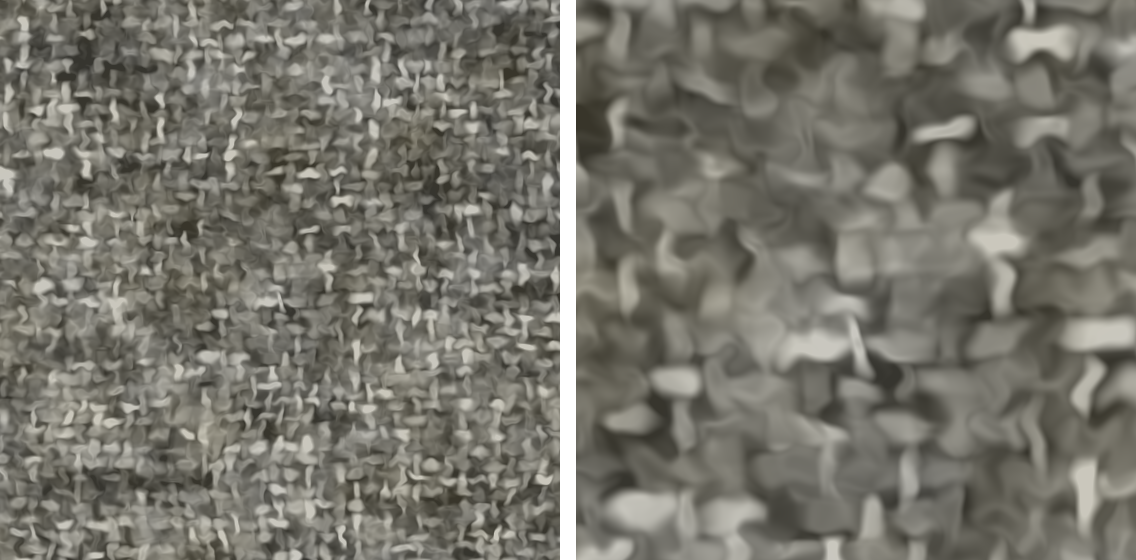
Left, the full canvas; right, a detail of the centre.
Write a WebGL 2 fragment shader that draws this texture.

```glsl
#version 300 es
precision highp float;

uniform vec2 u_resolution;
out vec4 fragColor;

#define THREADS vec2(37.0, 38.0)      // warp columns, weft rows
#define WEFT_SIZE vec2(0.95, 0.46)    // half length, half width in cells
#define WARP_SIZE vec2(0.98, 0.38)
#define JITTER 0.26                   // stitch displacement
#define WOBBLE 0.8                    // slow bending of the threads
#define FRAY 0.42                     // ragged yarn outline
#define STITCH_SPREAD 0.40            // tone change from stitch to stitch
#define THREAD_SPREAD 0.46            // tone change along a thread
#define FIBRE_SPREAD 0.20             // fine streaks in the yarn
#define CONTRAST 1.36
#define DARK vec3(0.215, 0.208, 0.175)
#define LIGHT vec3(0.790, 0.782, 0.742)

float hash(vec2 p) {
    vec3 q = fract(vec3(p.xyx) * 0.1031);
    q += dot(q, q.yzx + 33.33);
    return fract((q.x + q.y) * q.z);
}

float noise(vec2 p) {
    vec2 i = floor(p), f = fract(p);
    f = f * f * (3.0 - 2.0 * f);
    return mix(mix(hash(i), hash(i + vec2(1, 0)), f.x),
               mix(hash(i + vec2(0, 1)), hash(i + vec2(1, 1)), f.x), f.y);
}

vec2 noisePair(vec2 p) {
    return vec2(noise(p + 11.0), noise(p + 47.0)) - 0.5;
}

// Returns tone and coverage of the raised stitch in one weave cell.
vec2 stitch(vec2 p, vec2 id) {
    bool isWeft = mod(id.x + id.y, 2.0) < 0.5;
    vec2 shift = vec2(hash(id + 71.3), hash(id + 127.7)) - 0.5;
    vec2 d = p - id - 0.5 - JITTER * shift;

    // Local axes: x runs along the yarn, y across it.
    vec2 along = isWeft ? d : d.yx;
    vec2 thread = isWeft ? id : id.yx + vec2(0.0, 211.0);
    along.y += along.x * (hash(id + 53.1) - 0.5) * 0.3;

    vec2 size = isWeft ? WEFT_SIZE : WARP_SIZE;
    size *= 0.78 + 0.44 * vec2(hash(id + 19.7), hash(id + 37.9));
    vec2 q = abs(along) / size;
    float radius = pow(pow(q.x, 2.4) + pow(q.y, 2.4), 1.0 / 2.4);
    float cover = 1.0 - smoothstep(0.3, 1.0, radius);

    float threadTone = noise(vec2(thread.x * 0.23, thread.y * 7.0));
    float fibre = noise(along * vec2(1.6, 3.2) + id * 9.0);
    float tone = 0.575 + STITCH_SPREAD * (hash(id + 5.3) - 0.5)
               + THREAD_SPREAD * (threadTone - 0.5)
               + FIBRE_SPREAD * (fibre - 0.5)
               - 0.08 * q.x * q.x;
    return vec2(tone, cover);
}

void main() {
    vec2 uv = gl_FragCoord.xy / u_resolution;

    // Slightly bent weave grid with frayed yarn.
    vec2 p = uv * THREADS + WOBBLE * noisePair(uv * 6.0);
    p += FRAY * noisePair(p * 1.9);
    vec2 cell = floor(p);

    // Shaded gaps below the yarn.
    float tone = 0.13 + 0.40 * noise(p * 1.3 + 83.0);

    // Overlapping stitches of the plain weave.
    for (int y = -1; y <= 1; y++) {
        for (int x = -1; x <= 1; x++) {
            vec2 s = stitch(p, cell + vec2(x, y));
            tone = mix(tone, s.x, s.y);
        }
    }

    // Broad mottling, worn patches and fine fuzz.
    tone += 0.16 * (noise(uv * 9.0 + 29.0) - 0.5);
    tone += 0.20 * (noise(p * 0.55 + 61.0) - 0.5);
    tone += 0.12 * (noise(p * 3.2 + 17.0) - 0.5);
    tone = 0.475 + CONTRAST * (tone - 0.485);

    // Drift between olive and cool grey.
    float coolness = noise(uv * 8.0 + 91.0) + 0.8 * noise(p * 0.7 + 7.0) - 0.9;
    vec3 color = mix(DARK, LIGHT, clamp(tone, 0.0, 1.0));
    color += coolness * vec3(-0.007, 0.0, 0.022);
    fragColor = vec4(color, 1.0);
}
```
